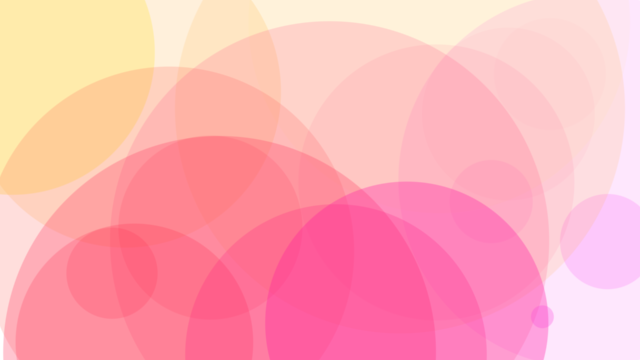
A Shadertoy shader for this background:

```glsl
// Overlapping translucent discs in yellow, coral, pink and lavender on white.

// Blends one soft-edged disc over the canvas colour.
void disc(inout vec3 canvas, vec2 p, vec2 center, float radius, vec3 tint, float opacity) {
    float edge = 9.0 / iResolution.y; // one pixel in canvas units
    float coverage = smoothstep(edge, -edge, length(p - center) - radius);
    canvas = mix(canvas, tint, coverage * opacity);
}

void mainImage(out vec4 fragColor, in vec2 fragCoord) {
    // The canvas is 9 units tall and 16 wide
    vec2 p = fragCoord / iResolution.y * 9.0;
    vec3 canvas = vec3(1.0);

    vec3 amber = vec3(1.0, 0.65, 0.16);
    vec3 lemon = vec3(1.0, 0.89, 0.32);
    vec3 coral = vec3(1.0, 0.35, 0.31);
    vec3 rose = vec3(1.0, 0.34, 0.53);
    vec3 crimson = vec3(1.0, 0.1, 0.26);
    vec3 magenta = vec3(1.0, 0.14, 0.65);
    vec3 orchid = vec3(0.98, 0.36, 0.95);

    // Lavender wash on the right
    disc(canvas, p, vec2(14.65, 4.50), 4.69, orchid, 0.15);
    disc(canvas, p, vec2(15.19, 2.96), 1.19, orchid, 0.22);

    // Warm discs along the top
    disc(canvas, p, vec2(3.125, 6.71), 3.90, amber, 0.17);
    disc(canvas, p, vec2(10.0, 6.29), 5.625, amber, 0.13);
    disc(canvas, p, vec2(10.98, 8.44), 4.77, lemon, 0.06);
    disc(canvas, p, vec2(0.31, 7.69), 3.56, lemon, 0.35);

    // Large coral and rose discs
    disc(canvas, p, vec2(4.23, 2.71), 4.625, coral, 0.20);
    disc(canvas, p, vec2(8.24, 2.98), 5.49, rose, 0.20);
    disc(canvas, p, vec2(10.91, 4.44), 3.45, rose, 0.10);

    // Faint accents at the upper right
    disc(canvas, p, vec2(12.71, 6.15), 2.16, rose, 0.05);
    disc(canvas, p, vec2(13.75, 7.15), 1.40, rose, 0.03);
    disc(canvas, p, vec2(12.28, 3.96), 1.04, magenta, 0.08);

    // Red cluster at the lower left
    disc(canvas, p, vec2(5.49, 0.19), 5.41, vec3(1.0, 0.24, 0.39), 0.30);
    disc(canvas, p, vec2(5.26, 3.31), 2.30, crimson, 0.12);
    disc(canvas, p, vec2(3.36, 0.44), 2.97, crimson, 0.20);
    disc(canvas, p, vec2(2.80, 2.17), 1.14, crimson, 0.16);

    // Magenta pair at the bottom and a small dot beside it
    disc(canvas, p, vec2(10.17, 0.92), 3.54, magenta, 0.35);
    disc(canvas, p, vec2(8.40, 0.125), 3.77, vec3(1.0, 0.08, 0.50), 0.22);
    disc(canvas, p, vec2(13.56, 1.08), 0.285, vec3(0.98, 0.24, 0.85), 0.28);

    fragColor = vec4(canvas, 1.0);
}
```
